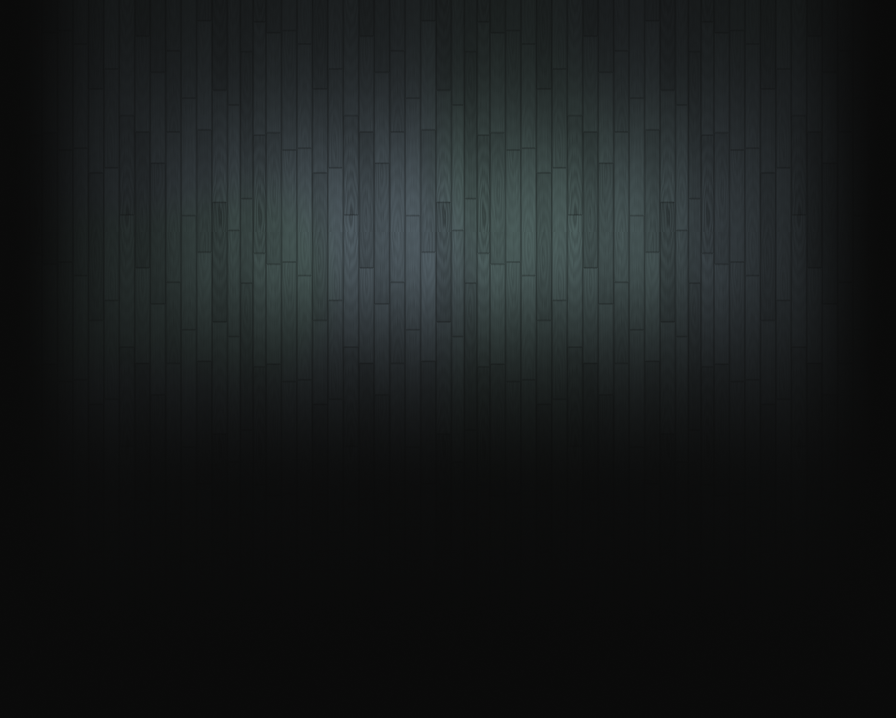
Write a WebGL 2 fragment shader that draws this texture.

```glsl
#version 300 es
precision highp float;

uniform vec2 u_resolution;
out vec4 fragColor;

// Layout, in canvas widths
const float ASPECT_HEIGHT = 0.8;
const vec2 TILE = vec2(0.25, 0.258);
const float TILE_SHIFT = 0.0156;
const float NARROW_SPAN = 0.172;    // part of a tile holding narrow planks
const float NARROW_COUNT = 3.0;
const float WIDE_COUNT = 12.0;
const float FIRST_END = 0.117;
const float KNOT_DEPTH = 0.241;
const float SEAM_WIDTH = 0.0007;

// Tone
const vec3 SHADOW = vec3(0.040, 0.041, 0.040);
const vec3 TEAL = vec3(0.79, 1.00, 0.98);
const vec3 SLATE = vec3(0.82, 0.96, 1.04);
const float WASH_LEVEL = 0.135;
const float GLOW_LEVEL = 0.15;
const vec2 GLOW_CENTER = vec2(0.515, 0.67);
const float PLANK_CONTRAST = 0.24;
const float GRAIN_CONTRAST = 0.13;
const float RING_CONTRAST = 0.10;
const float SEAM_DARKNESS = 0.28;

float hash(vec2 p) {
    vec3 q = fract(vec3(p.xyx) * 0.1031);
    q += dot(q, q.yzx + 33.33);
    return fract((q.x + q.y) * q.z);
}

float noise(vec2 p) {
    vec2 i = floor(p), f = fract(p);
    f = f * f * (3.0 - 2.0 * f);
    return mix(mix(hash(i), hash(i + vec2(1, 0)), f.x),
               mix(hash(i + vec2(0, 1)), hash(i + vec2(1, 1)), f.x), f.y);
}

// Soft line of the given distance, kept smooth at any canvas size
float line(float dist, float pixel) {
    return 1.0 - smoothstep(SEAM_WIDTH * 0.3, SEAM_WIDTH + pixel, dist);
}

// Brightness factor of the repeating plank floor
float planks(vec2 p, float pixel) {
    float x = fract(p.x / TILE.x - TILE_SHIFT);
    float depth = ASPECT_HEIGHT - p.y;
    bool narrow = x < NARROW_SPAN;
    float width = narrow ? NARROW_SPAN / NARROW_COUNT : (1.0 - NARROW_SPAN) / WIDE_COUNT;
    float slot = narrow ? x / width : NARROW_COUNT + (x - NARROW_SPAN) / width;
    float id = floor(slot);
    float across = (fract(slot) - 0.5) * width * TILE.x;

    // Two boards lie end to end along every plank
    float end = id < 0.5 ? FIRST_END : hash(vec2(id, 7.0)) * TILE.y;
    float along = fract((depth - end) / TILE.y);
    float split = 0.35 + 0.35 * hash(vec2(id, 19.0));
    float board = step(split, along);
    float shade = 1.0 + PLANK_CONTRAST * (hash(vec2(id, board + 3.0)) - 0.5);

    // Straight fibres
    vec2 local = vec2(across, mod(depth, TILE.y));
    vec2 seed = vec2(id * 17.0, board * 31.0);
    float fibre = noise(local * vec2(1100.0, 50.0) + seed) * 0.6
                + noise(local * vec2(520.0, 14.0) + seed) * 0.4;
    shade += GRAIN_CONTRAST * (fibre - 0.5);

    // Long oval rings around a knot
    bool knotted = mod(id, 6.0) == 2.0;
    float center = knotted ? KNOT_DEPTH : hash(seed + 5.0) * TILE.y;
    float offset = mod(local.y - center + TILE.y * 0.5, TILE.y) - TILE.y * 0.5;
    float bend = 0.003 * (noise(local * vec2(150.0, 45.0) + seed) - 0.5);
    float radius = length(vec2(across + bend, offset * 0.16));
    float rings = sin(radius * 2100.0 + 3.0 * fibre);
    float reach = knotted ? 1.0 : 0.55;
    shade += RING_CONTRAST * reach * rings * exp(-radius * 60.0);
    if (knotted) shade -= 0.18 * exp(-radius * radius * 350000.0);

    // Gaps between planks and board ends
    float side = width * TILE.x * 0.5 - abs(across);
    float tip = min(min(along, 1.0 - along), abs(along - split)) * TILE.y;
    float gap = max(line(side, pixel), 0.8 * line(tip, pixel));
    return shade * (1.0 - SEAM_DARKNESS * gap);
}

// Wide wash of light with a brighter pool inside it
float lighting(vec2 uv) {
    vec2 d = uv - GLOW_CENTER;
    float lower = smoothstep(0.31, 0.63, uv.y);
    float upper = 1.0 - 0.5 * smoothstep(0.72, 1.02, uv.y);
    float wash = lower * upper * exp(-pow(d.x / 0.55, 2.0));
    float spread = d.y > 0.0 ? 0.15 : 0.125;
    float pool = exp(-pow(d.x / 0.31, 4.0) - pow(d.y / spread, 2.0));
    float sides = smoothstep(0.01, 0.13, uv.x) * smoothstep(0.01, 0.13, 1.0 - uv.x);
    float residue = 0.012 * smoothstep(0.08, 0.4, uv.y);
    return sides * (WASH_LEVEL * wash + GLOW_LEVEL * pool + residue);
}

void main() {
    vec2 uv = gl_FragCoord.xy / u_resolution;
    vec2 p = uv * vec2(1.0, ASPECT_HEIGHT);
    float hue = smoothstep(0.3, 0.75, noise(uv * vec2(7.0, 5.0) + 2.0));
    vec3 tint = mix(TEAL, SLATE, hue);
    float light = lighting(uv) * planks(p, 1.0 / u_resolution.x);
    float dither = (hash(gl_FragCoord.xy) - 0.5) / 255.0;
    fragColor = vec4(SHADOW + tint * light + dither, 1.0);
}
```
